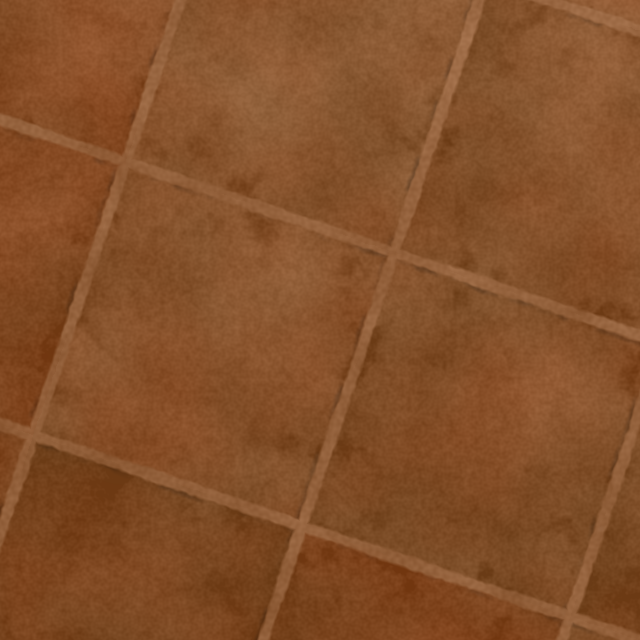
Write a Shadertoy shader that draws this texture.

```glsl
const vec2 TILE_SIZE = vec2(0.4427, 0.4511);
const vec2 GRID_CORNER = vec2(0.616, 0.6055);
const float GRID_ANGLE = -0.326;
const float GROUT_HALF_WIDTH = 0.0088;

const vec3 CLAY_DARK = vec3(0.430, 0.222, 0.072);
const vec3 CLAY_LIGHT = vec3(0.608, 0.392, 0.240);
const vec3 RED_SHIFT = vec3(0.018, -0.013, -0.016);
const vec3 GROUT = vec3(0.592, 0.394, 0.248);
const vec3 CHIP = vec3(0.64, 0.47, 0.35);

mat2 rotation(float a) {
    float c = cos(a), s = sin(a);
    return mat2(c, s, -s, c);
}

vec2 hash2(vec2 p) {
    vec3 q = fract(p.xyx * vec3(0.1031, 0.1030, 0.0973));
    q += dot(q, q.yzx + 33.33);
    return fract((q.xx + q.yz) * q.zy);
}

float cornerSlope(vec2 cell, vec2 offset) {
    float a = 6.2832 * hash2(cell).x;
    return dot(vec2(cos(a), sin(a)), offset);
}

float gradientNoise(vec2 p) {
    vec2 i = floor(p), f = fract(p), o = vec2(0.0, 1.0);
    vec2 w = f * f * f * (f * (f * 6.0 - 15.0) + 10.0);
    float low = mix(cornerSlope(i, f), cornerSlope(i + o.yx, f - o.yx), w.x);
    float high = mix(cornerSlope(i + o, f - o), cornerSlope(i + 1.0, f - 1.0), w.x);
    return mix(low, high, w.y);
}

float fbm(vec2 p, int octaves) {
    float sum = 0.0, amp = 1.0;
    for (int i = 0; i < octaves; i++) {
        sum += amp * gradientNoise(p);
        p = rotation(0.6) * p * 2.03 + 17.3;
        amp *= 0.55;
    }
    return sum;
}

// Fired clay: cloudy tone, drifting hue and dark stains gathering at the rim
vec3 clayColor(vec2 p, vec2 tile, float rim) {
    vec2 random = hash2(tile + 41.0);
    vec2 q = p + random * 23.0 + 60.0;
    float tone = 0.57 + 0.40 * fbm(q * 5.0, 5) + 0.20 * (random.x - 0.5);
    tone += 0.34 * (0.6 * p.x + p.y - 0.8);
    tone += 0.19 * gradientNoise(q * 85.0) + 0.19 * gradientNoise(q * 180.0);

    float stain = smoothstep(0.05, 0.75, fbm(q * 15.0, 4));
    tone -= stain * (0.12 + 0.45 * exp(-rim / 0.045));
    tone -= 0.10 * exp(-rim / 0.03);

    float hue = 1.2 * fbm(q * 3.5 + 9.0, 3) + 1.2 * (0.65 - random.y);
    hue -= 0.4 * exp(-rim / 0.05);
    return mix(CLAY_DARK, CLAY_LIGHT, clamp(tone, 0.0, 1.0))
         + RED_SHIFT * clamp(hue, -0.8, 1.0);
}

// Sandy joint with slow fading, fine grain and rare pale chips
vec3 groutColor(vec2 p) {
    float shade = 0.05 * fbm(p * 9.0 + 30.0, 3) + 0.05 * gradientNoise(p * 120.0);
    shade += 0.03 * (0.6 * p.x + p.y - 0.8);
    float chip = smoothstep(0.55, 0.68, gradientNoise(p * 26.0 + 50.0));
    return mix(GROUT + shade, CHIP, 0.6 * chip);
}

void mainImage(out vec4 fragColor, in vec2 fragCoord) {
    vec2 p = fragCoord / iResolution.xy;
    float soft = max(0.0030, 1.0 / iResolution.y);

    // Slanted grid with slightly ragged joints
    vec2 grid = rotation(-GRID_ANGLE) * (p - GRID_CORNER);
    vec2 ragged = vec2(gradientNoise(p * 80.0 + 5.0), gradientNoise(p * 80.0 + 95.0));
    vec2 cell = (grid + 0.0026 * ragged) / TILE_SIZE;
    vec2 side = (fract(cell + 0.5) - 0.5) * TILE_SIZE;
    float joint = min(abs(side.x), abs(side.y));

    float halfWidth = GROUT_HALF_WIDTH + 0.003 * gradientNoise(p * 14.0 + 20.0);
    float rim = max(joint - halfWidth, 0.0);
    vec3 color = clayColor(p, floor(cell), rim);

    // Soft broken shadow on the left and lower side of each joint
    vec2 gap = -side - halfWidth;
    vec2 band = smoothstep(-0.003, 0.002, gap) * (1.0 - smoothstep(0.002, 0.010, gap));
    float broken = smoothstep(-0.2, 0.5, fbm(p * 16.0 + 70.0, 3));
    color *= 1.0 - 0.19 * broken * max(band.x, band.y);

    // Joints fade where clay dust has settled on them
    float groutMask = 1.0 - smoothstep(-soft, soft, joint - halfWidth);
    float wear = 0.90 + 0.35 * fbm(p * 7.0 + 110.0, 3);
    color = mix(color, groutColor(p), groutMask * clamp(wear, 0.6, 1.0));
    fragColor = vec4(color, 1.0);
}
```
